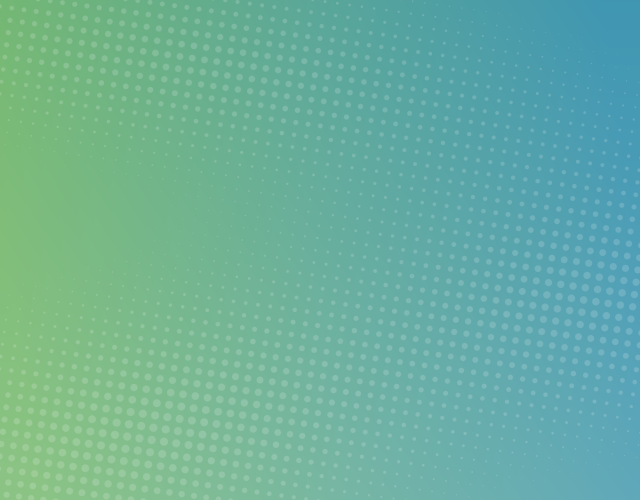
Give the GLSL for this background, as a Shadertoy shader.

```glsl
// A soft green-to-blue gradient under a tilted halftone grid of pale dots.
// Dot radii follow the sum of three broad elliptical swells, so the pattern
// grows and fades in bands; lengths are in units of the canvas height.

#define GREEN vec3(0.465, 0.725, 0.435)
#define TEAL vec3(0.365, 0.66, 0.585)
#define BLUE vec3(0.25, 0.59, 0.695)
#define GRADIENT_SLANT 0.12
#define FLOOR_LIGHT 0.15
#define DOT_SPACING 0.02476
#define DOT_ANGLE -0.138
#define DOT_ANCHOR vec2(0.642, 0.398)
#define DOT_OPACITY 0.16
#define RADIUS_GAIN 1.2
#define RADIUS_CUTOFF 0.0012

mat2 rotation(float angle) {
    float c = cos(angle), s = sin(angle);
    return mat2(c, s, -s, c);
}

// Elliptical Gaussian whose long axis is turned by angle.
float swell(vec2 p, vec2 center, vec2 spread, float angle) {
    vec2 q = rotation(-angle) * (p - center) / spread;
    return exp(-0.5 * dot(q, q));
}

// The cutoff lets dots vanish between the swells.
float dotRadius(vec2 p) {
    float upper = 0.0068 * swell(p, vec2(0.38, 0.88), vec2(0.55, 0.145), DOT_ANGLE);
    float lower = 0.0080 * swell(p, vec2(0.28, 0.13), vec2(0.45, 0.20), 0.20);
    float right = 0.0066 * swell(p, vec2(1.24, 0.41), vec2(0.33, 0.19), 0.0);
    return RADIUS_GAIN * max(upper + lower + right - RADIUS_CUTOFF, 0.0);
}

// Coverage of the nearest dot, sized by the swells at its own center.
float halftone(vec2 p, float pixel) {
    mat2 tilt = rotation(DOT_ANGLE);
    vec2 cell = round(transpose(tilt) * (p - DOT_ANCHOR) / DOT_SPACING);
    vec2 center = DOT_ANCHOR + tilt * cell * DOT_SPACING;
    float radius = dotRadius(center);
    float edge = distance(p, center) - radius;
    float coverage = 1.0 - smoothstep(-0.7 * pixel, 0.7 * pixel, edge);
    return coverage * smoothstep(0.0, 0.001, radius);
}

vec3 background(vec2 uv) {
    float t = clamp(uv.x + GRADIENT_SLANT * (uv.y - 0.5), 0.0, 1.0);
    vec3 color = mix(GREEN, TEAL, min(2.0 * t, 1.0));
    color = mix(color, BLUE, max(2.0 * t - 1.0, 0.0));
    return mix(color, vec3(1.0), FLOOR_LIGHT * (1.0 - uv.y));
}

void mainImage(out vec4 fragColor, in vec2 fragCoord) {
    vec2 uv = fragCoord / iResolution.xy;
    vec2 p = fragCoord / iResolution.y;
    vec3 color = background(uv);

    // Pale dots laid over the gradient
    float coverage = halftone(p, 1.0 / iResolution.y);
    color = mix(color, vec3(1.0), DOT_OPACITY * coverage);
    fragColor = vec4(color, 1.0);
}
```
